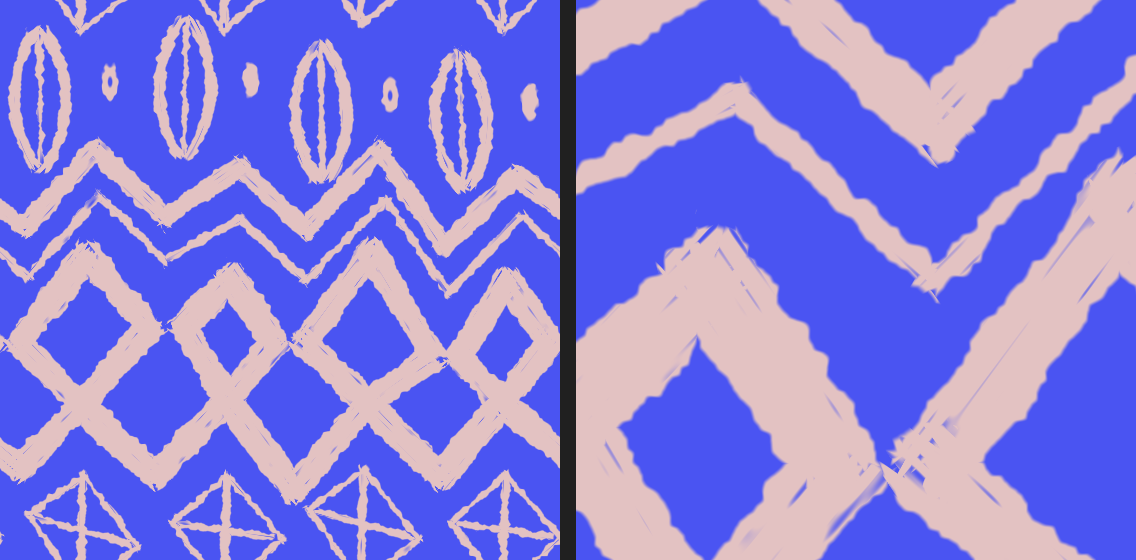
Left, the full canvas; right, a detail of the centre.
A Shadertoy shader for this pattern:

```glsl
// Hand-brushed folk bands: leaves and dots, two zigzags, a diamond lattice, crossed kites.
// Every mark is a dry-brush stroke drawn in its own wrapped frame, so the tile is seamless;
// four repeats across vary by alternation, a slow wave and a sine hash.

const vec3 GROUND = vec3(0.29, 0.33, 0.95);
const vec3 PAINT = vec3(0.89, 0.76, 0.76);
const float REPEATS = 4.0;
const float TAU = 6.28318;
const float JITTER = 0.016;      // random shift of each anchor
const float WAVE = 0.027;        // slow rise and fall along a row
const float ROUGH = 0.007;       // raggedness of stroke sides
const float SOFT = 0.0016;       // edge softness
const float BOLD = 0.0245;       // half widths of the strokes
const float MEDIUM = 0.0175;
const float THIN = 0.0075;
const float FINE = 0.0055;
const vec2 DOT_RADIUS = vec2(0.0145, 0.032);

float hash(vec2 p) {
    return fract(sin(dot(p, vec2(127.1, 311.7))) * 43758.5453);
}

float noise(vec2 p) {
    vec2 i = floor(p), f = fract(p);
    f = f * f * (3.0 - 2.0 * f);
    return mix(mix(hash(i), hash(i + vec2(1, 0)), f.x),
               mix(hash(i + vec2(0, 1)), hash(i + vec2(1, 1)), f.x), f.y);
}

float wave(float k, float phase) {
    return WAVE * cos(TAU * (k - phase) / REPEATS);
}

// Jittered anchor of repeat k in a row
vec2 spot(float k, float row, vec2 base) {
    vec2 id = vec2(mod(k, REPEATS), row);
    vec2 shift = vec2(hash(id), hash(id + 31.7)) - 0.5;
    return base + vec2(k / REPEATS, 0.0) + JITTER * shift;
}

// Bowed brush stroke from a to b with ragged sides, bristly ends and dry streaks
float stroke(vec2 p, vec2 a, vec2 b, float halfWidth, float bow, float seed) {
    float halfLen = 0.5 * length(b - a);
    vec2 dir = 0.5 * (b - a) / halfLen;
    vec2 q = p - 0.5 * (a + b);
    q -= round(q);
    float along = dot(q, dir), across = dot(q, vec2(-dir.y, dir.x));
    float t = along / halfLen;
    float slope = 2.0 * bow * t / halfLen;
    across = (across - bow * (1.0 - t * t)) / sqrt(1.0 + slope * slope);
    if (max(abs(across) - halfWidth, abs(along) - halfLen) > 0.05) return 1.0;

    float lane = seed * 7.3 + 3.0 * sign(across);
    float width = halfWidth * (0.85 + 0.3 * noise(vec2(along * 24.0, seed * 5.0)))
                + ROUGH * (noise(vec2(along * 95.0, lane)) - 0.5)
                + 0.4 * ROUGH * (noise(vec2(along * 230.0, lane + 50.0)) - 0.5);
    float bristle = noise(vec2(across * 260.0, seed * 3.1 + 9.0 * sign(along)));
    float end = halfLen + 0.55 * halfWidth + (bristle - 0.5) * (0.012 + 0.6 * halfWidth);
    float streak = noise(vec2(along * 26.0 + seed * 13.0, across * 240.0 + seed * 4.0));
    float dry = (streak - 0.97 + 0.13 * t * t) * 0.012;
    return max(max(abs(across) - width, (abs(along) - end) * 0.7), dry);
}

float zigzag(vec2 p, float k, vec2 peak, vec2 valley, float alternate, float phase,
             float halfWidth, float row) {
    vec2 low = spot(k, row + 0.5, valley + vec2(0.0, wave(k, phase)));
    float d = 1.0;
    for (float side = 0.0; side < 2.0; side++) {
        float n = k + side;
        vec2 high = spot(n, row, peak + vec2(0.0, alternate * mod(n, 2.0)));
        d = min(d, stroke(p, high, low, halfWidth, 0.0, row * 20.0 + k * 2.0 + side));
    }
    return d;
}

float outline(vec2 p, vec2 corners[4], float halfWidth, float seed) {
    float d = 1.0;
    for (int i = 0; i < 4; i++)
        d = min(d, stroke(p, corners[i], corners[(i + 1) % 4], halfWidth, 0.0, seed + float(i)));
    return d;
}

float diamond(vec2 p, float k) {
    float odd = mod(k, 2.0);
    vec2 top = spot(k, 4.0, vec2(0.158, 0.453 + 0.047 * odd));
    vec2 bottom = spot(k, 3.0, vec2(0.152, 0.717));
    vec2 middle = vec2(0.5 * (top.x + bottom.x), 0.611);
    vec2 reach = vec2(0.115 - 0.034 * odd, 0.0);
    vec2 right = middle + reach + vec2(0.0, wave(k, 2.0));
    vec2 left = middle - reach + vec2(0.0, wave(k - 1.0, 2.0));
    return outline(p, vec2[4](top, right, bottom, left), BOLD, 100.0 + k * 4.0);
}

float leaf(vec2 p, float k) {
    vec2 c = spot(k, 6.0, vec2(0.073, 0.182 + wave(k, 2.7)));
    vec2 axis = vec2(0.025 * (hash(vec2(k, 8.0)) - 0.6), 0.119);
    float d = stroke(p, c - axis, c + axis, FINE, 0.0, 130.0 + k);
    for (float side = -1.0; side < 2.0; side += 2.0) {
        vec2 offset = vec2(-0.011 * side, 0.0);
        d = min(d, stroke(p, c - axis + offset, c + axis + offset, 0.0105, 0.035 * side, 140.0 + k * 3.0 + side));
    }
    return d;
}

float seedDot(vec2 p, float k) {
    vec2 q = p - spot(k, 7.0, vec2(0.2, 0.157 + wave(k, 2.7)));
    q -= round(q);
    float d = (length(q / DOT_RADIUS) - 1.0) * DOT_RADIUS.x + 0.006 * (noise(q * 110.0 + k * 9.0) - 0.5);
    float hole = (1.0 - length(q / vec2(0.004, 0.009))) * 0.004;
    return mod(k, 2.0) < 0.5 ? max(d, hole) : d;
}

float kite(vec2 p, float k) {
    vec2 c = spot(k, 9.0, vec2(0.156, 0.94));
    float tilt = 0.03 * (hash(vec2(k, 12.0)) - 0.4);
    vec2 top = c - vec2(0.0, 0.098), bottom = c + vec2(-0.006, 0.108);
    vec2 right = c + vec2(0.098, 0.012 + tilt), left = c - vec2(0.098, 0.012 + tilt);
    float d = outline(p, vec2[4](top, right, bottom, left), FINE, 160.0 + k * 4.0);
    d = min(d, stroke(p, top, bottom - vec2(0.0, 0.012), 0.0078, 0.0, 180.0 + k));
    return min(d, stroke(p, mix(c, left, 0.85), mix(c, right, 0.85), 0.0065, 0.0, 190.0 + k));
}

void mainImage(out vec4 fragColor, in vec2 fragCoord) {
    vec2 p = fragCoord / iResolution.xy;
    p.y = 1.0 - p.y;                 // rows are laid out from the top down
    float d = 1.0;
    for (float k = 0.0; k < REPEATS; k++) {
        d = min(d, min(leaf(p, k), seedDot(p, k)));
        d = min(d, zigzag(p, k, vec2(0.175, 0.266), vec2(0.298, 0.411), 0.039, 2.0, MEDIUM, 1.0));
        d = min(d, zigzag(p, k, vec2(0.182, 0.350), vec2(0.297, 0.497), 0.039, 2.0, THIN, 2.0));
        d = min(d, diamond(p, k));
        d = min(d, zigzag(p, k, vec2(0.152, 0.717), vec2(0.280, 0.857), 0.0, 1.0, BOLD, 3.0));
        d = min(d, kite(p, k));
    }
    float soft = max(SOFT, 0.75 / iResolution.y);
    fragColor = vec4(mix(PAINT, GROUND, smoothstep(-soft, soft, d)), 1.0);
}
```
